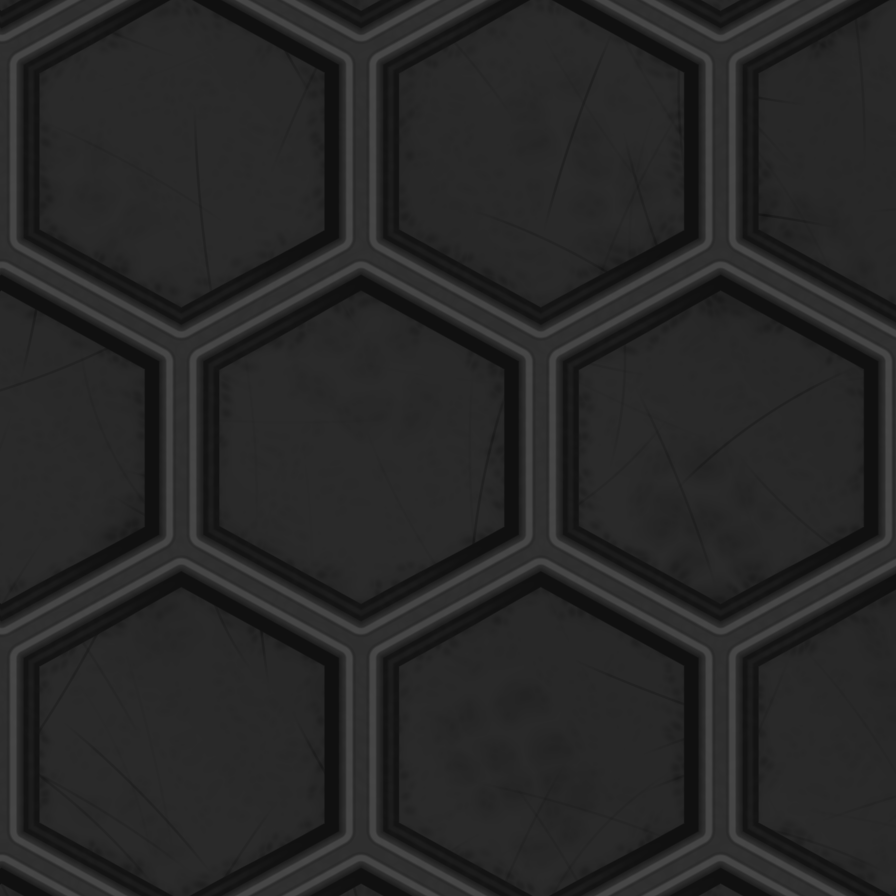
A WebGL 1 fragment shader for this pattern:

```glsl
precision highp float;
// Dark hexagonal panels, sunk between grooved grey frames, with scratches and grime.
uniform vec2 u_resolution;

float hash(vec2 p) {
  return fract(sin(dot(p, vec2(127.1, 311.7))) * 43758.55);
}

// Signed distance to a hexagon with vertical sides; r is its apothem.
float hexDistance(vec2 p, float r) {
  vec2 k = vec2(-0.86603, 0.5);
  p = abs(p.yx);
  p -= 2.0 * min(dot(k, p), 0.0) * k;
  p -= vec2(clamp(p.x, -0.57735 * r, 0.57735 * r), r);
  return length(p) * sign(p.y);
}

// Distance to the nearest scattered point.
float cellular(vec2 p) {
  vec2 cell = floor(p);
  float nearest = 1.0;
  for (int y = -1; y <= 1; y++) {
    for (int x = -1; x <= 1; x++) {
      vec2 c = cell + vec2(float(x), float(y));
      vec2 point = c + vec2(hash(c), hash(c + 17.3));
      nearest = min(nearest, length(p - point));
    }
  }
  return nearest;
}

// Thin arcs of varied curvature and strength, different in each panel.
float scratches(vec2 p, vec2 id, float px) {
  float sum = 0.0;
  for (int i = 0; i < 12; i++) {
    vec2 seed = id * 3.7 + float(i) * vec2(1.31, 2.17);
    float angle = 6.2832 * hash(seed);
    vec2 dir = vec2(cos(angle), sin(angle));
    float radius = mix(0.25, 1.8, hash(seed + 5.1));
    float offset = 0.16 * hash(seed + 9.2);
    float d = abs(length(p - dir * (radius + offset)) - radius);
    float along = dot(p, vec2(-dir.y, dir.x));
    float fade = smoothstep(-0.3, 0.7, sin(along * 14.0 + 6.3 * hash(seed + 2.6)));
    float strength = pow(hash(seed + 7.7), 2.0);
    sum += strength * fade * (1.0 - smoothstep(0.0004, 0.0013 + px, d));
  }
  return min(sum, 1.0);
}

void main() {
  vec2 uv = gl_FragCoord.xy / u_resolution;
  float px = 1.0 / min(u_resolution.x, u_resolution.y);

  // Staggered lattice, slightly squashed in height
  vec2 q = (uv - vec2(0.403, 0.5)) * vec2(1.0, 1.05);
  vec2 period = vec2(0.4013, 0.6951);
  vec2 a = mod(q + 0.5 * period, period) - 0.5 * period;
  vec2 b = mod(q, period) - 0.5 * period;
  vec2 p = dot(a, a) < dot(b, b) ? a : b;
  vec2 id = floor((q - p) / period * 2.0 + 0.5);
  float d = hexDistance(p, 0.175);

  // Worn floor: broad tone, blotches, small smudges and scratches
  float wear = hash(id + 4.4);
  vec2 warp = 0.006 * vec2(sin(q.y * 47.0 + 3.0 * sin(q.x * 31.0)), sin(q.x * 53.0 + q.y * 19.0));
  float blotch = 1.0 - smoothstep(0.1, 0.8, cellular((q + warp) * 22.0));
  float smudge = 1.0 - smoothstep(0.05, 0.6, cellular((q + warp) * 65.0));
  float patches = smoothstep(0.1, 1.2, sin(q.x * 21.0 + wear * 6.0) + sin(q.y * 17.0 + q.x * 9.0));
  float floorTone = 0.162 + 0.004 * sin(q.x * 9.0 + q.y * 7.0 + wear * 6.0);
  floorTone -= (0.006 + 0.014 * wear) * blotch * patches + 0.007 * smudge * blotch;
  floorTone -= 0.04 * scratches(p, id, px);
  float edgeGrime = smoothstep(-0.038, -0.014, d + 0.012 * (blotch - 0.5));
  floorTone -= edgeGrime * (0.012 + 0.02 * smudge);

  // Recess: black on the upper right, ridged and softer on the other sides
  vec2 facing = normalize(p + 0.00001);
  float shade = smoothstep(-0.25, 0.45, dot(facing, vec2(0.9, 0.43)));
  float ridge = 1.0 - smoothstep(0.001, 0.005, abs(d + 0.0075));
  float recess = mix(0.076 + 0.032 * ridge, 0.064, shade);
  recess += 0.008 * (smudge - 0.4) * (1.0 - shade);

  // Frame: slope, bright rounded rim and a groove down the middle
  float frame = mix(0.12, 0.175, smoothstep(0.001, 0.008, d));
  frame = mix(frame, 0.185, smoothstep(0.012, 0.017, d));
  frame -= 0.02 * (1.0 - smoothstep(0.0, 0.0025, abs(d - 0.0185)));
  float rim = 1.0 - smoothstep(0.0022, 0.0046 + 0.5 * px, abs(d - 0.0125));
  frame = mix(frame, 0.272, rim);
  frame += 0.006 * (smudge - 0.5);

  float tone = mix(floorTone, recess, smoothstep(-px, px, d + 0.0152 + 0.0015 * (1.0 - shade)));
  tone = mix(tone, frame, smoothstep(-px, px, d - 0.001));
  gl_FragColor = vec4(vec3(tone), 1.0);
}
```
